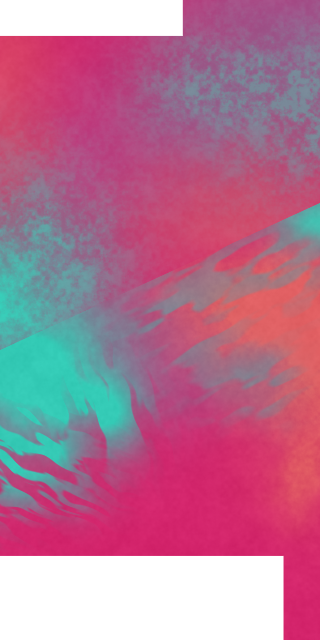
This background is drawn by a WebGL 1 fragment shader. Its source:

```glsl
precision highp float;
uniform vec2 u_resolution;

const vec3 PINK = vec3(0.83, 0.14, 0.42);
const vec3 MAGENTA = vec3(0.75, 0.23, 0.53);
const vec3 CORAL = vec3(0.89, 0.39, 0.38);
const vec3 MAUVE = vec3(0.62, 0.33, 0.56);
const vec3 SLATE = vec3(0.44, 0.56, 0.60);
const vec3 TEAL = vec3(0.19, 0.81, 0.72);

float hash(vec2 p) {
  vec3 q = fract(vec3(p.xyx) * 0.1031);
  q += dot(q, q.yzx + 33.33);
  return fract((q.x + q.y) * q.z);
}

float noise(vec2 p) {
  vec2 i = floor(p);
  vec2 f = fract(p);
  f = f * f * (3.0 - 2.0 * f);
  float low = mix(hash(i), hash(i + vec2(1.0, 0.0)), f.x);
  float high = mix(hash(i + vec2(0.0, 1.0)), hash(i + 1.0), f.x);
  return mix(low, high, f.y);
}

float fbm(vec2 p) {
  float sum = 0.0;
  float gain = 0.5;
  for (int i = 0; i < 5; i++) {
    sum += gain * noise(p);
    p = mat2(1.6, 1.2, -1.2, 1.6) * p + 17.3;
    gain *= 0.5;
  }
  return sum / 0.96875;
}

vec2 rotate(vec2 p, float angle) {
  float c = cos(angle);
  float s = sin(angle);
  return vec2(c * p.x + s * p.y, c * p.y - s * p.x);
}

// Soft elliptical patch of pigment
float glow(vec2 p, vec2 centre, vec2 radius) {
  vec2 d = (p - centre) / radius;
  return exp(-dot(d, d));
}

// Elongated brush marks along an angle
float strokes(vec2 p, float angle, vec2 density) {
  vec2 q = rotate(p + 0.025 * noise(p * 14.0), angle) * density;
  float marks = 0.75 * noise(q + 40.0) + 0.25 * noise(q * 2.3 + 71.0);
  return smoothstep(0.40, 0.61, marks);
}

float rectangle(vec2 p, vec2 low, vec2 high, float blur) {
  vec2 inside = min(p - low, high - p);
  return smoothstep(-blur, blur, min(inside.x, inside.y));
}

// Mottled field above the diagonal
vec3 upperField(vec2 p, vec2 w, float grain) {
  vec3 c = mix(PINK, MAGENTA, 0.75 * glow(w, vec2(0.29, 1.45), vec2(0.24, 0.30)));
  c = mix(c, CORAL, 0.5 * glow(w, vec2(0.0, 1.72), vec2(0.17, 0.42)));
  c = mix(c, MAUVE, 0.85 * glow(w, vec2(0.92, 1.92), vec2(0.42, 0.36)));
  c = mix(c, MAUVE, 0.75 * glow(w, vec2(0.65, 1.61), vec2(0.23, 0.22)));
  c = mix(c, CORAL, 0.5 * glow(w, vec2(0.76, 1.32), vec2(0.36, 0.20)));
  float speckle = smoothstep(0.28, 0.72, grain);
  float cool = glow(w, vec2(1.02, 1.66), vec2(0.40, 0.25));
  cool += 0.5 * glow(w, vec2(0.66, 1.74), vec2(0.23, 0.13));
  c = mix(c, SLATE, clamp(cool * (0.35 + 0.8 * speckle), 0.0, 0.9));
  float haze = glow(w, vec2(0.10, 1.20), vec2(0.30, 0.29));
  c = mix(c, SLATE, clamp(haze * (0.4 + 0.7 * speckle), 0.0, 1.0));
  float aqua = glow(w, vec2(-0.02, 1.02), vec2(0.30, 0.24));
  return mix(c, TEAL, aqua * (0.78 + 0.2 * speckle));
}

// Brushed field below the diagonal
vec3 lowerField(vec2 p, vec2 w, float grain) {
  float fan = strokes(p, 0.50, vec2(9.0, 30.0));
  float steep = strokes(p, 1.92, vec2(8.0, 42.0));
  float hatch = strokes(p, -0.50, vec2(12.0, 55.0));
  vec3 c = mix(PINK, MAUVE, 0.65 * glow(w, vec2(0.58, 0.94), vec2(0.34, 0.24)));
  float warm = glow(w, vec2(0.76, 1.06), vec2(0.24, 0.18));
  warm += glow(w, vec2(1.0, 0.84), vec2(0.22, 0.34));
  warm += 0.6 * glow(w, vec2(0.95, 0.48), vec2(0.09, 0.13));
  c = mix(c, CORAL, clamp(warm * (0.65 + 0.5 * grain), 0.0, 0.92));
  // Cool marks over the warm ground
  float marks = 0.8 * fan * glow(p, vec2(0.54, 0.98), vec2(0.17, 0.17));
  marks += 0.65 * fan * glow(p, vec2(0.84, 1.17), vec2(0.24, 0.12));
  marks += (0.3 + 0.5 * fan) * glow(w, vec2(0.78, 0.78), vec2(0.14, 0.10));
  c = mix(c, SLATE, clamp(marks, 0.0, 0.9));
  c = mix(c, TEAL, 0.9 * glow(w, vec2(1.0, 1.30), vec2(0.14, 0.09)));
  // Teal pool with frayed lower edge
  float edge = glow(w, vec2(0.22, 0.91), vec2(0.23, 0.22));
  c = mix(c, SLATE, 0.65 * edge * (0.5 + grain));
  float pool = 1.25 * glow(w, vec2(0.06, 0.86), vec2(0.24, 0.25));
  pool += 0.75 * steep * glow(p, vec2(0.33, 0.71), vec2(0.13, 0.14));
  pool += 0.85 * hatch * glow(w, vec2(0.07, 0.55), vec2(0.20, 0.14));
  return mix(c, TEAL, clamp(pool, 0.0, 0.97));
}

void main() {
  vec2 p = gl_FragCoord.xy / u_resolution * vec2(1.0, 2.0);
  float blur = 0.5 / u_resolution.x;
  vec2 warp = vec2(fbm(p * 7.0), fbm(p * 7.0 + 31.0)) - 0.5;
  vec2 w = p + 0.13 * warp;
  float grain = 0.5 * fbm(p * 15.0 + 9.0) + 0.5 * fbm(p * 75.0);

  // Diagonal seam
  float seam = p.y - 0.906 - 0.46 * p.x;
  float above = smoothstep(-blur, blur, seam);
  vec3 colour = mix(lowerField(p, w, grain), upperField(p, w, grain), above);
  colour += 0.07 * (grain - 0.5);

  // White corner panels
  float panels = rectangle(p, vec2(-1.0, 1.888), vec2(0.571, 3.0), blur);
  panels = max(panels, rectangle(p, vec2(-1.0), vec2(0.886, 0.263), blur));
  gl_FragColor = vec4(mix(colour, vec3(1.0), panels), 1.0);
}
```
